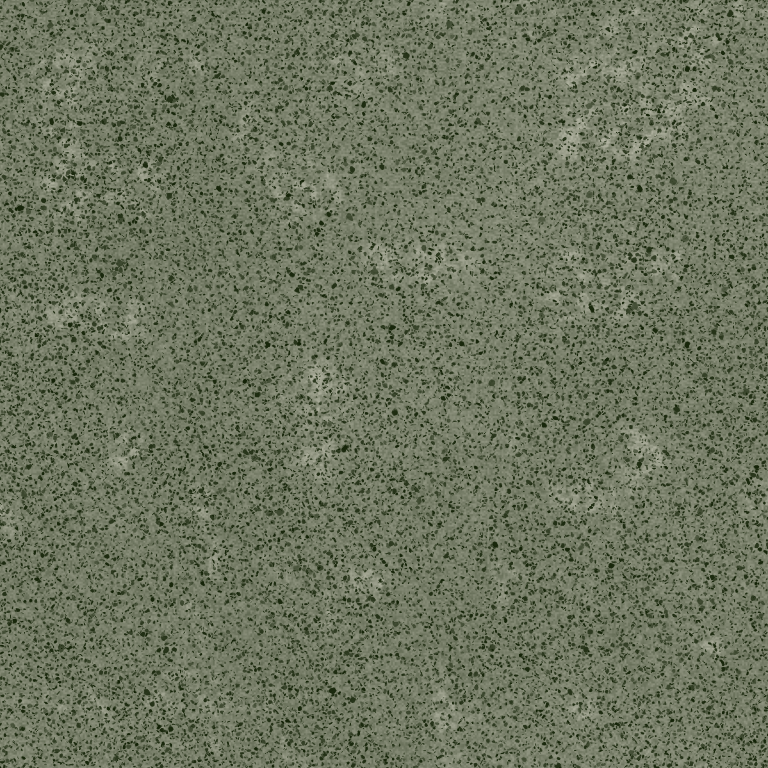
Reproduce this texture procedurally as a Shadertoy shader.

```glsl
#define DARK vec3(0.07, 0.13, 0.02)
#define LIGHT vec3(0.54, 0.56, 0.48)
#define BASE_TONE 0.89
#define FINE_GRAIN 0.30
#define MOTTLE 0.09
#define CLOUD 0.13
#define PATCH_GAIN 0.26
#define EDGE 0.0009
#define RAGGED 0.0026
#define SMALL_SHARE 0.50
#define MEDIUM_SHARE 0.30
#define LARGE_SHARE 0.07

float hash(vec2 p) {
    return fract(sin(dot(p, vec2(127.1, 311.7))) * 43758.5453);
}

float noise(vec2 p) {
    vec2 i = floor(p), f = fract(p);
    f = f * f * (3.0 - 2.0 * f);
    return mix(mix(hash(i), hash(i + vec2(1, 0)), f.x),
               mix(hash(i + vec2(0, 1)), hash(i + vec2(1, 1)), f.x), f.y);
}

float fbm(vec2 p) {
    float sum = 0.0, amp = 0.5;
    for (int i = 0; i < 4; i++) {
        sum += amp * noise(p);
        p = mat2(1.6, 1.2, -1.2, 1.6) * p + 7.3;
        amp *= 0.5;
    }
    return sum / 0.9375;
}

// Angular chip: a turned box with its corners cut
float chip(vec2 p, float radius, float aspect, float angle) {
    float c = cos(angle), s = sin(angle);
    p = abs(mat2(c, -s, s, c) * p);
    float box = max(p.x - radius, p.y - radius * aspect);
    float cut = (p.x + p.y - radius * (0.75 + 0.65 * aspect)) * 0.707;
    return max(box, cut);
}

// Darkness of one layer of scattered chips
float chips(vec2 uv, float cells, float share, vec2 radii, float seed) {
    vec2 p = uv * cells, id = floor(p);
    float shade = 0.0;
    for (int y = -1; y <= 1; y++)
    for (int x = -1; x <= 1; x++) {
        vec2 cell = id + vec2(x, y);
        vec2 key = cell + seed;
        if (hash(key) > share) continue;
        vec2 center = cell + vec2(hash(key + 17.3), hash(key + 41.9));
        float radius = mix(radii.x, radii.y, hash(key + 63.1));
        float aspect = mix(0.35, 1.0, hash(key + 88.7));
        float d = chip(p - center, radius, aspect, 6.2832 * hash(key + 29.5)) / cells;
        float strength = mix(0.40, 1.0, hash(key + 53.3));
        shade = max(shade, strength * (1.0 - smoothstep(-EDGE, EDGE, d)));
    }
    return shade;
}

void mainImage(out vec4 fragColor, in vec2 fragCoord) {
    vec2 uv = fragCoord / iResolution.y;

    // Stone ground: fine grain, mottling and broad clouds
    float tone = BASE_TONE + CLOUD * (fbm(uv * 4.0 + 3.1) - 0.5);
    tone += FINE_GRAIN * (noise(uv * 431.0) - 0.5);
    tone += MOTTLE * (noise(uv * 130.0 + 11.0) - 0.5);

    // Pale, broken mineral patches
    float bloom = smoothstep(0.54, 0.74, fbm(uv * 12.0 + 23.0));
    float broken = smoothstep(0.42, 0.64, fbm(uv * 75.0 + 5.0));
    tone += PATCH_GAIN * bloom * broken;

    // Dark ragged chips in three sizes, denser in some regions
    vec2 jag = vec2(noise(uv * 240.0 + 71.0), noise(uv * 240.0 + 137.0)) - 0.5;
    vec2 ragged = uv + RAGGED * jag;
    float density = 1.0 + 0.9 * (fbm(uv * 5.0 + 47.0) - 0.5);
    float shade = chips(ragged, 230.0, SMALL_SHARE * density, vec2(0.20, 0.50), 3.0);
    shade = max(shade, chips(ragged, 140.0, MEDIUM_SHARE * density, vec2(0.18, 0.45), 211.0));
    shade = max(shade, chips(ragged, 64.0, LARGE_SHARE * density, vec2(0.14, 0.31), 431.0));
    tone *= 1.0 - shade;

    fragColor = vec4(clamp(mix(DARK, LIGHT, tone), 0.0, 1.0), 1.0);
}
```
